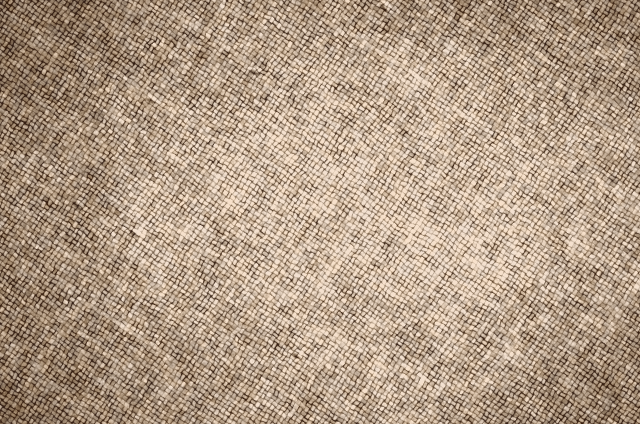
Write a WebGL 2 fragment shader that draws this texture.

```glsl
#version 300 es
precision highp float;
// Coarse plain-weave linen, turned on the diagonal and lit from the middle.
// A checker of long over/under stitches is varied by thread streaks, broken
// slubs, fibre noise and a few raised knots, then tinted by a tone ramp.
uniform vec2 u_resolution;
out vec4 fragColor;

const float THREADS = 88.0;      // threads per canvas height
const float WEAVE_ANGLE = -0.59;
const int KNOTS = 7;

float hash(vec2 p) {
  return fract(sin(dot(p, vec2(127.1, 311.7))) * 43758.5453);
}

float noise(vec2 p) {
  vec2 i = floor(p), f = fract(p);
  f = f * f * (3.0 - 2.0 * f);
  return mix(mix(hash(i), hash(i + vec2(1, 0)), f.x),
             mix(hash(i + vec2(0, 1)), hash(i + vec2(1, 1)), f.x), f.y);
}

vec2 rotate(vec2 p, float angle) {
  float c = cos(angle), s = sin(angle);
  return vec2(c * p.x + s * p.y, c * p.y - s * p.x);
}

// Tapered thick stretch that appears on some pieces of a thread
float slub(float along, float thread, float size, float share) {
  float s = along / size + 17.0 * hash(vec2(thread, size));
  float present = step(1.0 - share, hash(vec2(floor(s), thread + size)));
  float f = fract(s);
  return present * smoothstep(0.0, 0.2, f) * smoothstep(1.0, 0.75, f);
}

float slubs(float along, float thread) {
  return 0.9 * slub(along, thread, 27.0, 0.007)
       + 0.4 * slub(along, thread, 13.0, 0.05)
       + 0.7 * slub(along, thread, 4.0, 0.03);
}

// Relative tone of the cloth at q, in thread units
float weave(vec2 q) {
  q += 0.6 * vec2(noise(q * 0.11), noise(q * 0.11 + 40.0));
  q += 0.42 * vec2(noise(q * 0.63 + 9.0), noise(q * 0.63 + 70.0));
  vec2 cell = floor(q), f = fract(q) - 0.5;
  bool lengthwise = mod(cell.x + cell.y, 2.0) < 0.5;
  vec2 local = lengthwise ? f : f.yx;
  float along = lengthwise ? q.x : q.y;
  float thread = lengthwise ? cell.y : cell.x + 311.0;

  // Long stitch with dark gaps of uneven depth at its sides
  float width = 0.8 + 0.5 * noise(vec2(along * 0.3, thread * 3.7));
  float d = length(local * vec2(1.15, 2.1 / width));
  float depth = 0.55 + 0.9 * noise(q * 0.9 + 130.0);
  float stitch = 1.0 - depth * smoothstep(0.4, 1.2, d);
  float lumps = min(slubs(q.x, cell.y) + slubs(q.y, cell.x + 311.0), 1.0);
  lumps *= 0.45 + 0.7 * noise(q * 1.4 + 33.0);
  stitch = mix(stitch, 0.85, 0.7 * lumps);

  float streak = noise(vec2(along * 0.08, thread * 5.3)) - 0.5;
  float grain = hash(cell + 3.0) - 0.5;
  return 0.86 * (stitch - 0.62) + 0.24 * streak + 0.28 * grain
       + 0.17 * lumps + 0.05 * (f.y - f.x);
}

// Raised knots: a pale lump with a dark curved shadow on one side
float knots(vec2 p, float aspect) {
  float tone = 0.0;
  for (int i = 0; i < KNOTS; i++) {
    float id = float(i);
    vec2 centre = vec2(aspect * hash(vec2(id, 2.3)), hash(vec2(id, 8.9)));
    float turn = WEAVE_ANGLE + 0.6 * (hash(vec2(id, 5.1)) - 0.5);
    vec2 k = rotate(p - centre, turn) / (0.007 + 0.005 * hash(vec2(id, 6.7)));
    float lump = 1.0 - smoothstep(0.4, 1.1, length(k * vec2(0.5, 1.0)));
    float shade = 1.0 - smoothstep(0.2, 1.1, length((k + vec2(0.4, 0.9)) * vec2(0.55, 1.3)));
    tone += 0.25 * lump - 0.55 * shade * (1.0 - 0.6 * lump);
  }
  return tone;
}

vec3 linenRamp(float t) {
  vec3 shadow = vec3(0.29, 0.20, 0.14);
  vec3 flax = vec3(0.53, 0.44, 0.345);
  vec3 pale = vec3(0.89, 0.81, 0.73);
  vec3 c = mix(shadow, flax, clamp(t / 0.41, -0.35, 1.0));
  return mix(c, pale, clamp((t - 0.41) / 0.59, 0.0, 1.2));
}

vec3 cloth(vec2 p, float aspect) {
  vec2 q = rotate(p, WEAVE_ANGLE) * THREADS;

  // Bright middle falling off to the corners
  vec2 v = (p - vec2(0.56 * aspect, 0.47)) * vec2(1.13 / aspect, 1.0);
  float tone = 0.79 - 0.95 * dot(v, v);

  // Blotches, fuzz and fine fibres
  tone += 0.12 * (noise(p * 5.0 + 3.0) - 0.5);
  tone += 0.14 * (noise(q * 0.28 + 21.0) - 0.5);
  tone += 0.34 * (noise(q * 2.7 + 57.0) - 0.5);
  tone += weave(q) + knots(p, aspect);

  float warmth = noise(q * 0.7 + 90.0) - 0.5;
  return linenRamp(tone) + warmth * vec3(0.025, 0.0, -0.035);
}

void main() {
  float aspect = u_resolution.x / u_resolution.y;
  vec3 sum = vec3(0.0);
  // Four samples per pixel smooth the stitch edges
  for (int i = 0; i < 4; i++) {
    vec2 offset = vec2(i % 2, i / 2) * 0.5 - 0.25;
    sum += cloth((gl_FragCoord.xy + offset) / u_resolution.y, aspect);
  }
  fragColor = vec4(clamp(sum * 0.25, 0.0, 1.0), 1.0);
}
```
